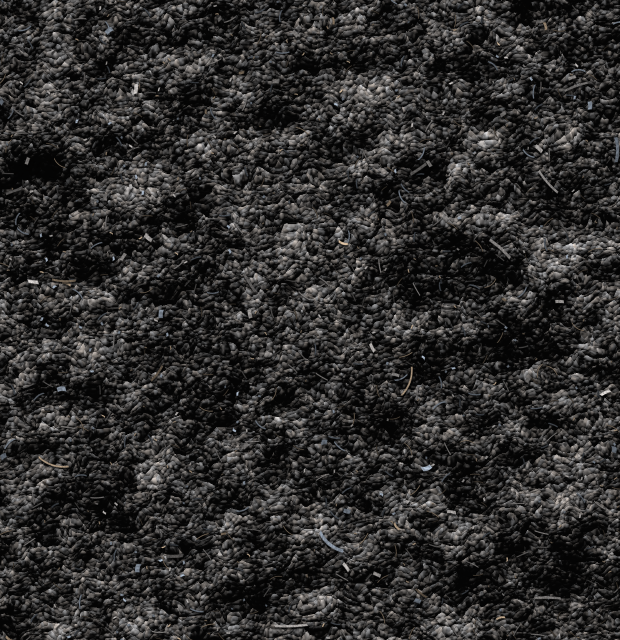
Write a Shadertoy shader that draws this texture.

```glsl
const vec2 LIGHT = vec2(-0.22, 0.97);
const vec3 SOIL_TINT = vec3(1.025, 1.0, 0.985);
const vec3 STRAW = vec3(1.12, 0.98, 0.82);
const vec3 SLATE = vec3(0.92, 0.99, 1.08);

vec3 hash3(vec2 p) {
    vec3 q = fract(vec3(p.xyx) * vec3(0.1031, 0.1030, 0.0973));
    q += dot(q, q.yxz + 33.33);
    return fract((q.xxy + q.yzz) * q.zyx);
}

float noise(vec2 p) {
    vec2 cell = floor(p), f = fract(p);
    f = f * f * (3.0 - 2.0 * f);
    float low = mix(hash3(cell).x, hash3(cell + vec2(1, 0)).x, f.x);
    float high = mix(hash3(cell + vec2(0, 1)).x, hash3(cell + vec2(1, 1)).x, f.x);
    return mix(low, high, f.y);
}

vec2 rotate(vec2 p, float angle) {
    float c = cos(angle), s = sin(angle);
    return vec2(c * p.x + s * p.y, c * p.y - s * p.x);
}

// Slope of a noise surface towards the light
float slope(vec2 p, float reach) {
    return noise(p - LIGHT * reach) - noise(p + LIGHT * reach);
}

// Stretched cellular crumbs: x is lit shading around zero, y a random tint
vec2 crumbs(vec2 p) {
    vec2 cell = floor(p), nearest = vec2(0);
    vec3 traits = vec3(0);
    float best = 9.0;
    for (int y = -1; y <= 1; y++)
    for (int x = -1; x <= 1; x++) {
        vec2 id = cell + vec2(x, y);
        vec3 rnd = hash3(id);
        vec2 offset = p - id - rnd.xy;
        float stretch = 1.0 + 0.4 * rnd.z;
        float d = length(rotate(offset, rnd.z * 47.0) * vec2(1.0 / stretch, stretch));
        if (d < best) {
            best = d;
            nearest = offset;
            traits = hash3(id + 71.0);
        }
    }
    float lit = 1.2 * dot(nearest, LIGHT) + 0.6 * (traits.x - 0.5) + 0.6 * (0.43 - best);
    return vec2(lit, traits.y);
}

float box(vec2 p, vec2 halfSize) {
    vec2 d = abs(p) - halfSize;
    return length(max(d, 0.0)) + min(max(d.x, d.y), 0.0);
}

// Randomly turned, slightly bent fragments, each with a shadow below
vec3 scatter(vec3 ground, vec2 p, float density, vec2 halfSize, vec2 toneRange, float blur) {
    vec2 cell = floor(p);
    for (int y = -1; y <= 1; y++)
    for (int x = -1; x <= 1; x++) {
        vec2 id = cell + vec2(x, y);
        vec3 place = hash3(id + 13.0);
        if (place.z > density) continue;
        vec3 look = hash3(id + 191.0);
        vec2 offset = p - id - place.xy;
        float angle = look.x * 6.2832;
        vec2 size = halfSize * mix(vec2(0.5), vec2(1.2), look.yz);
        vec2 q = rotate(offset, angle);
        vec2 under = rotate(offset + LIGHT * size.y * 1.6, angle);
        float bend = (look.z - 0.5) * 0.5 / halfSize.x;
        q.y += bend * q.x * q.x;
        under.y += bend * under.x * under.x;
        q.x += q.y * (look.y - 0.5);
        float shadow = 1.0 - smoothstep(-blur, blur * 2.0, box(under, size));
        float cover = 1.0 - smoothstep(-blur, blur, box(q, size));
        float tone = mix(toneRange.x, toneRange.y, look.y * look.y);
        tone *= 0.8 + 0.4 * noise(q / size.y * 1.5 + id);
        vec3 tint = look.z < 0.3 ? STRAW : (look.z > 0.75 ? SLATE : SOIL_TINT);
        ground = mix(ground * (1.0 - 0.6 * shadow), tone * tint, cover);
    }
    return ground;
}

vec3 soil(vec2 p) {
    vec2 warp = vec2(noise(p * 45.0), noise(p * 45.0 + 37.0)) - 0.5;
    vec2 w = p + warp * 0.012;
    vec2 coarse = crumbs(w * 72.0);
    vec2 fine = crumbs(w * 148.0 + 19.0);

    // Relief from clods down to grit
    float relief = coarse.x + 0.95 * fine.x;
    relief += 1.2 * (noise(p * 255.0) - 0.5);
    relief += 1.3 * slope(w * 25.0, 0.35) + 0.8 * (noise(w * 38.0 + 5.0) - 0.5);
    relief += 0.7 * slope(w * 9.0 + 3.0, 0.35);

    // Long hollows in shade
    vec2 furrow = rotate(w, 0.22) * vec2(5.0, 11.0);
    float hollow = 0.7 * noise(furrow + 8.0) + 0.3 * noise(furrow * 2.7);
    float x = 0.135 + 0.275 * relief - 0.2 * smoothstep(0.58, 0.8, hollow);
    float tone = 0.012 + 0.5 * (x + sqrt(x * x + 0.004));
    vec3 tint = SOIL_TINT + (fine.y - 0.5) * vec3(0.06, 0.0, -0.06);
    return tone * tint;
}

vec3 litter(vec3 ground, vec2 p, float pixel) {
    ground = scatter(ground, p * 36.0, 0.38, vec2(0.34, 0.035), vec2(0.2, 0.5), pixel * 18.0);
    ground = scatter(ground, p * 62.0 + 7.0, 0.12, vec2(0.16, 0.09), vec2(0.34, 0.75), pixel * 31.0);
    ground = scatter(ground, p * 16.0 + 3.0, 0.22, vec2(0.11, 0.05), vec2(0.36, 0.82), pixel * 8.0);
    return scatter(ground, p * 7.0 + 11.0, 0.35, vec2(0.15, 0.017), vec2(0.3, 0.65), pixel * 3.5);
}

void mainImage(out vec4 fragColor, in vec2 fragCoord) {
    float pixel = 1.0 / iResolution.y;
    vec3 color = vec3(0);
    // Four samples smooth the crumb edges
    for (int i = 0; i < 4; i++) {
        vec2 jitter = vec2(i % 2, i / 2) * 0.5 - 0.25;
        vec2 p = (fragCoord + jitter) * pixel;
        color += litter(soil(p), p, pixel);
    }
    fragColor = vec4(color * 0.25, 1.0);
}
```
